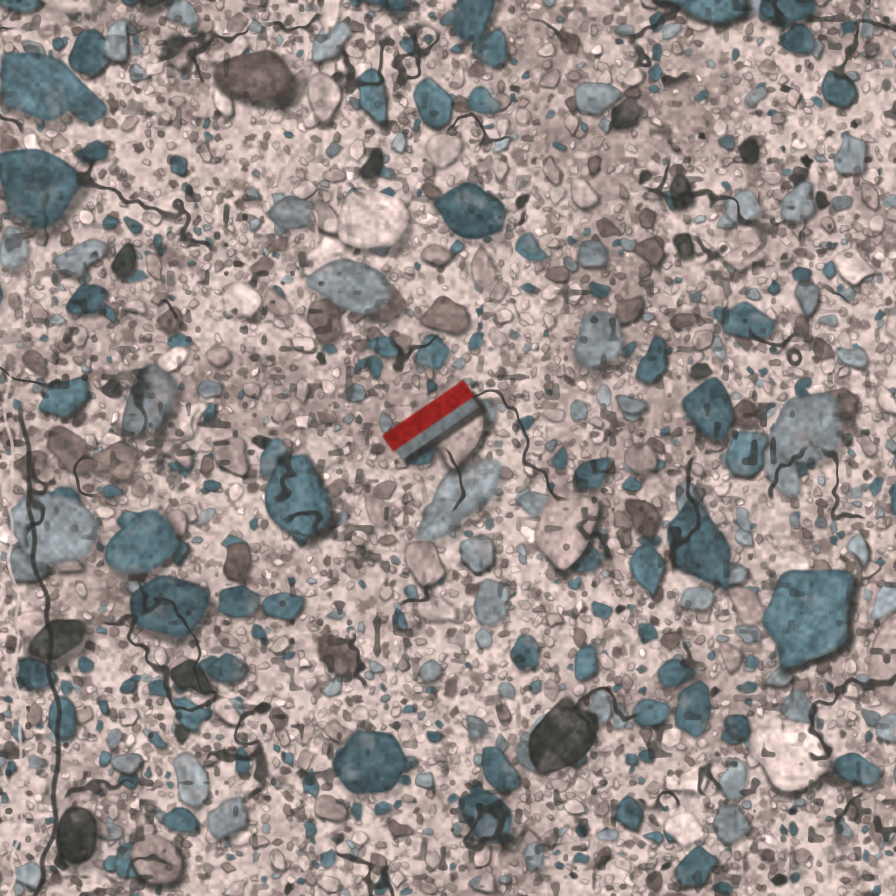
A WebGL 2 fragment shader for this texture:

```glsl
#version 300 es
precision highp float;
uniform vec2 u_resolution;
out vec4 outColor;

const float TAU = 6.28319;
const vec3 CREAM = vec3(0.85, 0.765, 0.74);
const vec3 SAND = vec3(0.68, 0.60, 0.58);
const vec3 BROWN = vec3(0.48, 0.42, 0.40);
const vec3 ASH = vec3(0.55, 0.575, 0.59);
const vec3 SLATE = vec3(0.34, 0.43, 0.46);
const vec3 SHADE = vec3(0.20, 0.20, 0.19);

float hash(vec2 p) {
    vec3 q = fract(p.xyx * 0.1031);
    q += dot(q, q.yzx + 33.33);
    return fract((q.x + q.y) * q.z);
}
float noise(vec2 p) {
    vec2 i = floor(p), f = smoothstep(0.0, 1.0, fract(p));
    return mix(mix(hash(i), hash(i + vec2(1, 0)), f.x),
               mix(hash(i + vec2(0, 1)), hash(i + vec2(1, 1)), f.x), f.y);
}
float fbm(vec2 p) {
    float sum = 0.0, gain = 0.53;
    for (int i = 0; i < 4; i++, gain *= 0.5) {
        sum += gain * noise(p);
        p = mat2(1.6, 1.2, -1.2, 1.6) * p + 17.3;
    }
    return sum;
}
mat2 rotation(float a) { return mat2(cos(a), sin(a), -sin(a), cos(a)); }

// Distance to an uneven stone with slightly rounded corners
float stoneDistance(vec2 q, float radius, float seed) {
    float sum = 0.0;
    for (float k = 0.0; k < 7.0; k++) {
        float a = TAU * (k + 0.7 * hash(vec2(k, seed))) / 7.0;
        float side = radius * mix(0.72, 1.12, hash(vec2(seed, k + 9.0)));
        sum += exp(28.0 * (dot(q, vec2(cos(a), sin(a))) - side));
    }
    return log(sum) / 28.0;
}
vec3 stoneColour(float pick, float tone, float warmth) {
    vec3 warm = pick < 0.45 ? CREAM : pick < 0.78 ? SAND : BROWN;
    vec3 cool = pick < 0.55 ? SLATE : pick < 0.93 ? ASH : SHADE * 1.4;
    return tone < warmth ? warm : cool;
}

// One layer of scattered stones, each with a shadow at its lower right
vec3 addStones(vec3 colour, vec2 p, float scale, float density, float warmth, float seed) {
    float soft = 0.0022 * scale;
    vec2 g = p * scale;
    g += 0.16 * (vec2(noise(g * 3.0 + seed), noise(g * 3.0 + seed + 50.0)) - 0.5);
    for (int n = 0; n < 9; n++) {
        vec2 id = floor(g) + vec2(n % 3 - 1, n / 3 - 1);
        float key = hash(id + seed) * 91.0;
        if (hash(id + seed * 3.1) > density) continue;
        vec2 jitter = vec2(hash(vec2(key, 1.0)), hash(vec2(key, 2.0))) - 0.5;
        mat2 turn = rotation(TAU * hash(vec2(key, 3.0)));
        vec2 stretch = vec2(mix(0.78, 1.0, hash(vec2(key, 4.0))), 1.25);
        float radius = mix(0.24, 0.44, hash(vec2(key, 5.0)));
        vec2 offset = g - id - 0.5 - 0.55 * jitter;
        float d = stoneDistance(turn * offset * stretch, radius, key);
        if (d > 0.3) continue;
        vec2 shifted = turn * (offset + vec2(-0.035, 0.06)) * stretch;
        float shadow = 1.0 - smoothstep(-soft, soft + 0.05, stoneDistance(shifted, radius, key));
        colour = mix(colour, SHADE, shadow * mix(0.25, 0.85, hash(vec2(key, 6.0))));

        vec3 body = stoneColour(hash(vec2(key, 7.0)), hash(vec2(key, 8.0)), warmth);
        float grain = fbm(turn * p * vec2(34.0, 80.0) + key);
        body *= mix(0.88, 1.12, hash(vec2(key, 9.0))) * (0.73 + 0.54 * grain);
        body = mix(body, SAND, 0.35 * smoothstep(0.55, 0.8, fbm(p * 42.0 + key)));
        body *= mix(0.82, 1.0, smoothstep(0.0, 0.07, -d));
        colour = mix(colour, body, 1.0 - smoothstep(-soft, soft, d));
    }
    return colour;
}

// Sandy cement with dark pits and pale crumbs
vec3 cement(vec2 p) {
    vec3 colour = mix(SAND, CREAM, smoothstep(0.32, 0.62, fbm(p * 9.0)));
    colour = mix(colour, BROWN, 0.7 * smoothstep(0.54, 0.74, fbm(p * 62.0 + 5.0)));
    return mix(colour, CREAM * 1.06, 0.6 * smoothstep(0.6, 0.8, noise(p * 110.0)));
}
float boxMask(vec2 q, vec2 halfSize, float soft) {
    vec2 d = abs(q) - halfSize;
    return 1.0 - smoothstep(-soft, soft, length(max(d, 0.0)) + min(max(d.x, d.y), 0.0) - 0.002);
}
float strand(vec2 p, float x, float sway, float top, float width) {
    float path = x + sway * sin(p.y * 9.0) + 0.012 * (noise(p.yy * 24.0 + x) - 0.5);
    float line = 1.0 - smoothstep(width * 0.4, width * 1.4, abs(p.x - path));
    return line * (1.0 - smoothstep(top - 0.03, top, p.y));
}

void main() {
    vec2 p = gl_FragCoord.xy / u_resolution.y;
    vec3 colour = cement(p);
    // Gravel from fine to coarse
    for (float k = 0.0; k < 4.0; k++)
        colour = addStones(colour, p, 76.0 * pow(0.48, k), 0.5, 0.84 - 0.22 * k, 11.0 + 14.0 * k);
    // Broken dark crevices and pits
    float crevice = 1.0 - smoothstep(0.008, 0.028, abs(fbm(p * 11.0 + 40.0) - 0.5));
    crevice *= smoothstep(0.54, 0.66, noise(p * 15.0 + 8.0));
    float pits = smoothstep(0.70, 0.85, noise(p * 95.0 + 60.0)) * noise(p * 12.0);
    colour = mix(colour, SHADE, max(0.8 * crevice, 0.75 * pits));
    // Dry stems and their shadow
    colour = mix(colour, SHADE, 0.8 * strand(p, 0.045, 0.018, 0.56, 0.003));
    colour = mix(colour, CREAM, 0.8 * strand(p, 0.015, 0.006, 0.60, 0.002));
    // Red bar with a grey flank
    vec2 bar = rotation(-0.6) * (p - vec2(0.478, 0.536));
    colour = mix(colour, SHADE, 0.8 * boxMask(bar + vec2(-0.003, 0.019), vec2(0.052, 0.012), 0.003));
    colour = mix(colour, ASH * 0.8, boxMask(bar + vec2(0.0, 0.014), vec2(0.050, 0.008), 0.002));
    colour = mix(colour, vec3(0.57, 0.15, 0.14), boxMask(bar, vec2(0.053, 0.009), 0.002));
    // Fine surface grain
    outColor = vec4(colour * (0.87 + 0.26 * noise(p * 190.0)), 1.0);
}
```
